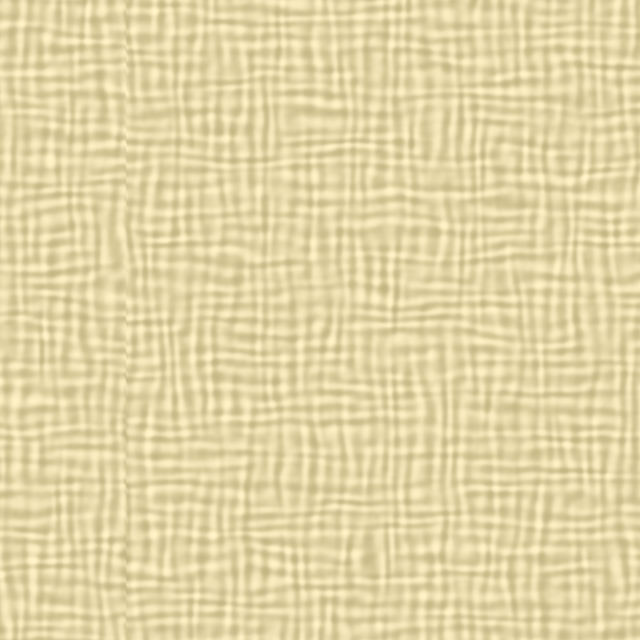
Write a three.js fragment shader that draws this texture.

```glsl
// Pale straw-coloured canvas weave, softly embossed.
// Two crossing sets of wavy threads fade in and out along their length,
// then a fine relief lit from the upper left roughens the surface.

#define THREADS 43.0
#define WOBBLE 0.75
#define BREAKUP 1.5
#define THREAD_RELIEF 0.88
#define GRAIN_RELIEF 0.95
#define SEAM_X 0.197
#define MID_COLOR vec3(0.890, 0.837, 0.650)
#define TONE_STEP vec3(0.056, 0.054, 0.060)

varying vec2 vUv;

// Random unit gradient for a lattice point
vec2 latticeGradient(vec2 cell) {
  vec3 h = fract(vec3(cell.xyx) * vec3(0.1031, 0.1030, 0.0973));
  h += dot(h, h.yzx + 33.33);
  float angle = 6.28318 * fract((h.x + h.y) * h.z);
  return vec2(cos(angle), sin(angle));
}

// Gradient noise, roughly -0.7 to 0.7
float gradientNoise(vec2 p) {
  vec2 cell = floor(p);
  vec2 f = p - cell;
  vec2 blend = f * f * f * (f * (f * 6.0 - 15.0) + 10.0);
  float a = dot(latticeGradient(cell), f);
  float b = dot(latticeGradient(cell + vec2(1.0, 0.0)), f - vec2(1.0, 0.0));
  float c = dot(latticeGradient(cell + vec2(0.0, 1.0)), f - vec2(0.0, 1.0));
  float d = dot(latticeGradient(cell + 1.0), f - 1.0);
  return mix(mix(a, b, blend.x), mix(c, d, blend.x), blend.y);
}

// Height of one thread set: x runs across the threads, y along them
float threadSet(vec2 p, float patchBias, float seed) {
  float drift = gradientNoise(p * vec2(0.37, 0.13) + seed);
  float kink = gradientNoise(p * vec2(0.83, 0.41) + seed + 17.3);
  float phase = p.x + WOBBLE * (drift + 0.35 * kink);
  float fade = gradientNoise(p * vec2(0.91, 0.27) + seed + 41.7);
  float strength = clamp(1.0 + BREAKUP * fade + patchBias, 0.1, 1.8);
  return strength * sin(6.28318 * phase);
}

// Fine relief: slope of a noise field along the light direction
float litGrain(vec2 p) {
  vec2 toLight = vec2(-0.22, 0.22);
  return gradientNoise(p - toLight) - gradientNoise(p + toLight);
}

void main() {
  vec2 p = vUv * THREADS + 60.0;

  // The weave slips slightly at a faint upright seam
  float seam = smoothstep(-0.0015, 0.0015, vUv.x - SEAM_X);
  p.y += 0.3 * seam;

  // Patches where one thread direction dominates the other
  float patchBias = 1.1 * gradientNoise(p * 0.23 + 7.9);
  float warp = threadSet(p, patchBias, 3.1);
  float weft = threadSet(p.yx, -patchBias, 83.6);

  float tone = THREAD_RELIEF * (warp + weft);
  tone += GRAIN_RELIEF * litGrain(p * 1.15 + 29.4);
  tone += 0.35 * gradientNoise(p * 2.1 + 5.2);

  // Soft limit keeps ridges creamy and grooves light
  tone = 2.3 * tone / sqrt(5.29 + 0.45 * tone * tone);
  gl_FragColor = vec4(MID_COLOR + TONE_STEP * tone, 1.0);
}
```
